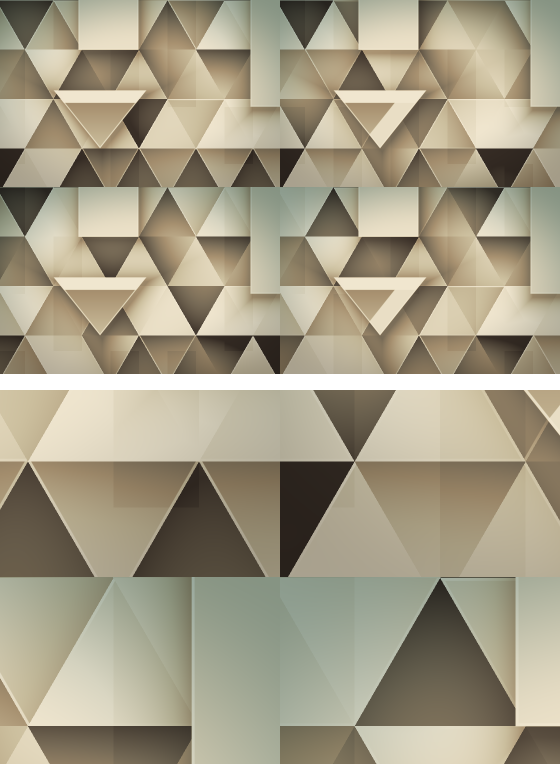
Top, the full canvas; bottom, a detail of the centre.
This background is drawn by a Shadertoy shader. Its source:

```glsl
#define SIDE 0.305
#define ORIGIN vec2(0.133, 0.266)
#define VARIATION 0.38
#define SHADOW 0.42
#define FALLOFF 6.5
#define FOLD 0.13
#define RIM 0.005
#define VIGNETTE 0.85

const float ROW = 0.8660254;

float hash(vec3 p) {
    p = fract(p * vec3(0.1031, 0.1130, 0.0973) + 0.37);
    p += dot(p, p.yzx + 33.33);
    return fract((p.x + p.y) * p.z);
}

// One inside the limit, zero outside, with a smoothed border
float inside(float dist, float limit, float px) {
    return 1.0 - smoothstep(limit - px, limit + px, dist);
}

// Height of one lattice triangle; most heights are shared by all panels
float level(vec2 cell, float up, float panel) {
    vec3 id = vec3(cell * 2.0 + 40.0, up + 7.0);
    float own = step(hash(id + 19.0 * (panel + 1.0)), VARIATION);
    float height = floor(3.0 * hash(id + own * (panel + 1.0) * 5.0));
    return height - step(2.0, cell.y);
}

// Soft shade below a higher neighbour, thin bright rim above a lower one
void edge(float dist, float rise, float weight, float px, inout float shade, inout float rim) {
    shade += SHADOW * weight * sqrt(max(rise, 0.0)) * exp(-FALLOFF * dist);
    rim = max(rim, step(rise, -0.5) * weight * inside(dist, RIM, px));
}

// Folded triangles in y-down panel space
float facets(vec2 q, float panel, float px) {
    vec2 p = (q - ORIGIN) / SIDE;
    vec2 skew = vec2(p.x - 0.5 * p.y / ROW, p.y / ROW);
    vec2 cell = floor(skew), f = skew - cell;
    float up = step(1.0, f.x + f.y);
    float side = 1.0 - 2.0 * up;
    vec3 dist = vec3(f.y, f.x, 1.0 - f.x - f.y);
    if (up > 0.5) dist = vec3(1.0 - f.y, 1.0 - f.x, f.x + f.y - 1.0);
    dist *= ROW * SIDE;

    float own = level(cell, up, panel);
    float shade = 0.0, rim = 0.0;
    edge(dist.x, level(cell - vec2(0.0, side), 1.0 - up, panel) - own, mix(1.0, 0.35, up), px, shade, rim);
    edge(dist.y, level(cell - vec2(side, 0.0), 1.0 - up, panel) - own, mix(0.85, 0.6, up), px, shade, rim);
    edge(dist.z, level(cell, 1.0 - up, panel) - own, mix(0.6, 0.85, up), px, shade, rim);

    // Linear sheen along a random direction, and a faint vertical crease
    float turn = 6.283 * hash(vec3(cell + 20.0, up + 3.0));
    float sheen = dot(f - 0.5, vec2(cos(turn), sin(turn)));
    float crease = step(0.5, fract(p.x)) * step(0.55, hash(vec3(floor(p) + 50.0, panel)));
    float tone = 0.82 + 0.07 * own + FOLD * sheen - 0.05 * crease - min(shade, 0.78);
    return mix(tone, 1.03, 0.75 * rim);
}

// Lays a raised plate over the tone, with a soft shadow around it
void plate(inout float tone, float dist, float shadowDist, float fill, float px) {
    tone *= 1.0 - 0.5 * exp(-16.0 * max(shadowDist, 0.0));
    tone = mix(tone, fill, inside(dist, 0.0, px));
    tone = mix(tone, 1.03, 0.7 * inside(abs(dist + 0.5 * RIM), 0.5 * RIM, px));
}

float box(vec2 p, vec2 extent) {
    vec2 d = abs(p) - extent;
    return max(d.x, d.y);
}

// Signed distance to the slanted flank of the wedge
float slope(float x, float y) {
    return dot(vec2(x - 0.246, y), vec2(0.782, 0.623));
}

// Downward wedge with a flat top edge
float wedge(vec2 p) {
    return max(-p.y, slope(abs(p.x), p.y));
}

vec3 ramp(float t) {
    vec3 c = mix(vec3(0.22, 0.18, 0.15), vec3(0.47, 0.42, 0.34), clamp(t / 0.3, 0.0, 1.0));
    c = mix(c, vec3(0.66, 0.57, 0.44), clamp((t - 0.3) / 0.2, 0.0, 1.0));
    c = mix(c, vec3(0.80, 0.75, 0.62), clamp((t - 0.5) / 0.2, 0.0, 1.0));
    return mix(c, vec3(0.94, 0.90, 0.81), clamp((t - 0.7) / 0.25, 0.0, 1.0));
}

vec3 scene(vec2 coord) {
    float aspect = iResolution.x / iResolution.y, px = 1.0 / iResolution.y;
    vec2 uv = 2.0 * coord / iResolution.y;
    vec2 tile = floor(uv / vec2(aspect, 1.0));
    vec2 q = vec2(uv.x - tile.x * aspect, 1.0 - fract(uv.y));
    float panel = tile.x + 2.0 * tile.y;
    float tone = facets(q, panel, px);
    vec2 drop = vec2(0.012, 0.02);

    // Upper block and side block
    vec2 p = q - vec2(0.58, 0.12), extent = vec2(0.16, 0.146);
    plate(tone, box(p, extent), box(p - drop, extent), 0.88 + 0.3 * p.y, px);
    p = q - vec2(1.58, 0.2);
    extent = vec2(0.24, 0.37);
    plate(tone, box(p, extent), box(p - drop, extent), 0.82 + 0.15 * p.y, px);

    // Wedge: lit ledge, tan front and a bright flank on the right panels
    p = q - vec2(0.535, 0.484);
    float front = 0.48 + 0.9 * (p.y - 0.066);
    front = mix(0.9, front, max(1.0 - tile.x, inside(slope(p.x, p.y), -0.09, px)));
    float fill = mix(front, 0.97, inside(p.y, 0.066, px));
    plate(tone, wedge(p), wedge(p - drop), fill, px);

    // Cool upper corners, brown lower corners
    vec2 c = (q - vec2(0.5 * aspect, 0.5)) / vec2(0.5 * aspect, 0.5);
    float corner = VIGNETTE * smoothstep(0.55, 1.4, length(c));
    vec3 tint = mix(vec3(0.55, 0.67, 0.70), vec3(0.66, 0.66, 0.65), smoothstep(-0.4, 0.9, c.y));
    return ramp(tone) * mix(vec3(1.0), tint, corner);
}

void mainImage(out vec4 fragColor, in vec2 fragCoord) {
    vec3 sum = vec3(0.0);
    for (int i = 0; i < 4; i++)
        sum += scene(fragCoord + 0.5 * vec2(i % 2, i / 2) - 0.25);
    fragColor = vec4(0.25 * sum, 1.0);
}
```
